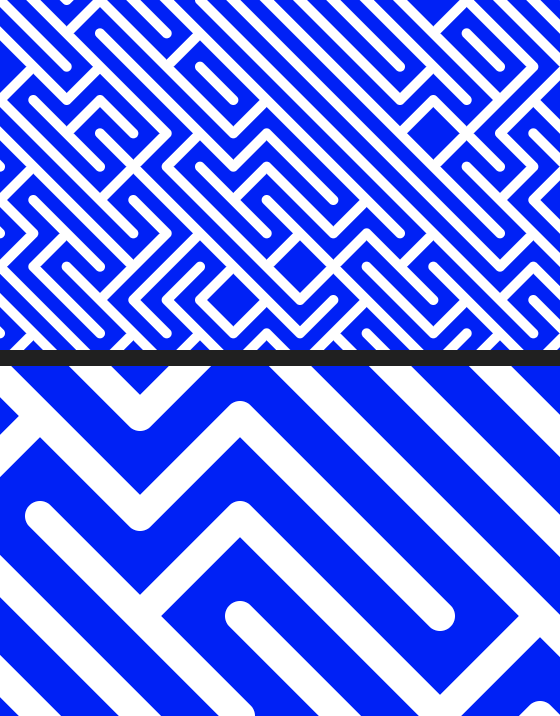
Top, the full canvas; bottom, a detail of the centre.
A Shadertoy shader for this pattern:

```glsl
float hash(vec2 cell)
{
    vec3 p = fract(vec3(cell.xyx) * vec3(0.1031, 0.1030, 0.0973));
    p += dot(p, p.yzx + 33.33);
    return fract((p.x + p.y) * p.z);
}

// Distance to the diagonal of a unit cell, seen from its centre
float diagonalDistance(vec2 q, float slope)
{
    vec2 halfDiagonal = 0.5 * vec2(1.0, slope);
    float along = clamp(dot(q, halfDiagonal) / 0.5, -1.0, 1.0);
    return length(q - along * halfDiagonal);
}

// Nearest diagonal, with neighbours included so round caps can overlap
float mazeDistance(vec2 p)
{
    vec2 home = floor(p);
    float nearest = 10.0;
    for (int y = -1; y <= 1; y++)
    for (int x = -1; x <= 1; x++)
    {
        vec2 cell = home + vec2(x, y);
        float slope = hash(cell + 71.0) < 0.26 ? 1.0 : -1.0;
        nearest = min(nearest, diagonalDistance(p - cell - 0.5, slope));
    }
    return nearest;
}

void mainImage(out vec4 fragColor, in vec2 fragCoord)
{
    // Square grid hung from the top left corner
    float cellSize = iResolution.y / 10.5;
    vec2 p = (fragCoord - vec2(0.0, iResolution.y)) / cellSize;

    // Round-capped strokes with an edge one pixel wide
    float edge = (mazeDistance(p) - 0.15) * cellSize;
    float stroke = clamp(0.5 - edge, 0.0, 1.0);

    vec3 blue = vec3(0.0, 0.13, 0.96);
    vec3 white = vec3(1.0);
    fragColor = vec4(mix(blue, white, stroke), 1.0);
}
```
